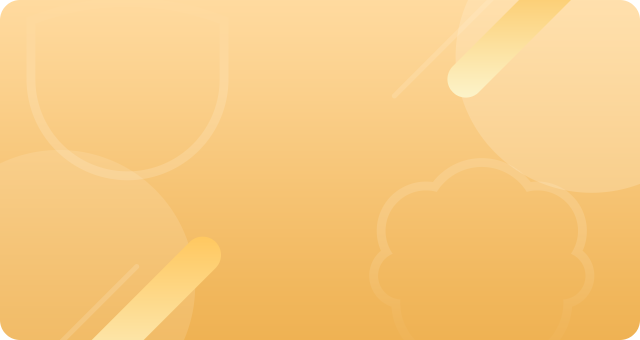
A Shadertoy shader for this background:

```glsl
// Lengths are in canvas heights, origin at the lower left
const vec3 SKY_TOP = vec3(1.0, 0.855, 0.622);
const vec3 SKY_BOTTOM = vec3(0.937, 0.698, 0.325);
const vec3 CREAM = vec3(1.0, 0.95, 0.86);
const vec3 PAGE = vec3(1.0);
const vec3 BAR_PALE = vec3(0.99, 0.95, 0.78);
const vec3 BAR_AMBER = vec3(0.99, 0.815, 0.47);
const vec3 LOW_BAR_PALE = vec3(0.99, 0.895, 0.65);
const vec3 LOW_BAR_AMBER = vec3(1.0, 0.785, 0.38);

const float CORNER_RADIUS = 0.059;
const float DISC_RADIUS = 0.400;
const vec2 DISC_RIGHT = vec2(1.740, 0.833);
const vec2 DISC_LEFT = vec2(0.174, 0.159);
const float DISC_RIGHT_ALPHA = 0.23;
const float DISC_LEFT_ALPHA = 0.15;

const float BAR_RADIUS = 0.054;
const vec2 BAR_RIGHT = vec2(1.370, 0.767);
const vec2 BAR_LEFT = vec2(0.596, 0.250);
const float LINE_RADIUS = 0.0074;
const vec2 LINE_RIGHT = vec2(1.160, 0.718);
const vec2 LINE_LEFT = vec2(0.402, 0.216);
const float LINE_ALPHA = 0.18;

const vec2 SHIELD_CENTER = vec2(0.375, 0.767);
const float SHIELD_RADIUS = 0.284;
const float SHIELD_SIDE = 0.165;
const float SHIELD_ARC_RADIUS = 0.777;
const float SHIELD_ARC_TOP = 0.226;
const float SHIELD_ALPHA = 0.20;

const float BADGE_X = 1.417;
const float BADGE_ALPHA = 0.17;
const float STROKE = 0.0130;

// Lobe centre offset in xy, radius in z
const vec3 LOBES[4] = vec3[4](
    vec3(0.000, 0.353, 0.169), vec3(0.164, 0.321, 0.132),
    vec3(0.235, 0.189, 0.083), vec3(0.081, 0.110, 0.172));

// Antialiased coverage of a signed distance
float cover(float d) {
    return clamp(0.5 - d * iResolution.y, 0.0, 1.0);
}

// Capsule starting at a cap centre and running along a vector
float capsule(vec2 p, vec2 start, vec2 run, float radius) {
    vec2 q = p - start;
    float along = clamp(dot(q, run) / dot(run, run), 0.0, 1.0);
    return length(q - run * along) - radius;
}

float roundedBox(vec2 p, vec2 halfSize, float radius) {
    vec2 q = abs(p) - halfSize + radius;
    return length(max(q, 0.0)) + min(max(q.x, q.y), 0.0) - radius;
}

// Round-bottomed outline closed by a shallow arc
float shield(vec2 p) {
    vec2 q = p - SHIELD_CENTER;
    float body = length(vec2(q.x, min(q.y, 0.0))) - SHIELD_RADIUS;
    vec2 arcCenter = vec2(0.0, SHIELD_ARC_TOP - SHIELD_ARC_RADIUS);
    float side = max(abs(body), q.y - SHIELD_SIDE);
    float arc = abs(length(q - arcCenter) - SHIELD_ARC_RADIUS);
    arc = max(arc, max(abs(q.x) - SHIELD_RADIUS, -q.y));
    return min(side, arc) - STROKE;
}

// Outline of a mirrored union of lobes
float badge(vec2 p) {
    vec2 q = vec2(abs(p.x - BADGE_X), p.y);
    float d = 1e3;
    for (int i = 0; i < 4; i++) {
        d = min(d, length(q - LOBES[i].xy) - LOBES[i].z);
    }
    return abs(d) - STROKE;
}

void mainImage(out vec4 fragColor, in vec2 fragCoord) {
    vec2 p = fragCoord / iResolution.y;
    vec2 halfCanvas = 0.5 * iResolution.xy / iResolution.y;
    vec3 color = mix(SKY_BOTTOM, SKY_TOP, smoothstep(0.0, 1.0, p.y) * 0.2 + p.y * 0.8);

    // Faint outlines, fading towards the canvas edges
    float shieldFade = mix(1.0, 0.15, smoothstep(0.72, 0.98, p.y));
    float badgeFade = mix(0.2, 1.0, smoothstep(0.0, 0.35, p.y));
    color = mix(color, CREAM, cover(shield(p)) * SHIELD_ALPHA * shieldFade);
    color = mix(color, CREAM, cover(badge(p)) * BADGE_ALPHA * badgeFade);

    // Translucent discs
    color = mix(color, CREAM, cover(length(p - DISC_RIGHT) - DISC_RADIUS) * DISC_RIGHT_ALPHA);
    color = mix(color, CREAM, cover(length(p - DISC_LEFT) - DISC_RADIUS) * DISC_LEFT_ALPHA);

    // Thin diagonal lines
    float lines = min(capsule(p, LINE_RIGHT, vec2(0.4), LINE_RADIUS),
                      capsule(p, LINE_LEFT, vec2(-0.4), LINE_RADIUS));
    color = mix(color, CREAM, cover(lines) * LINE_ALPHA);

    // Bright diagonal bars
    vec3 highBar = mix(BAR_PALE, BAR_AMBER, clamp((p.y - 0.72) / 0.28, 0.0, 1.0));
    vec3 lowBar = mix(LOW_BAR_PALE, LOW_BAR_AMBER, clamp(p.y / 0.30, 0.0, 1.0));
    color = mix(color, highBar, cover(capsule(p, BAR_RIGHT, vec2(0.6), BAR_RADIUS)));
    color = mix(color, lowBar, cover(capsule(p, BAR_LEFT, vec2(-0.6), BAR_RADIUS)));

    // Rounded card on the page
    color = mix(PAGE, color, cover(roundedBox(p - halfCanvas, halfCanvas, CORNER_RADIUS)));
    fragColor = vec4(color, 1.0);
}
```
